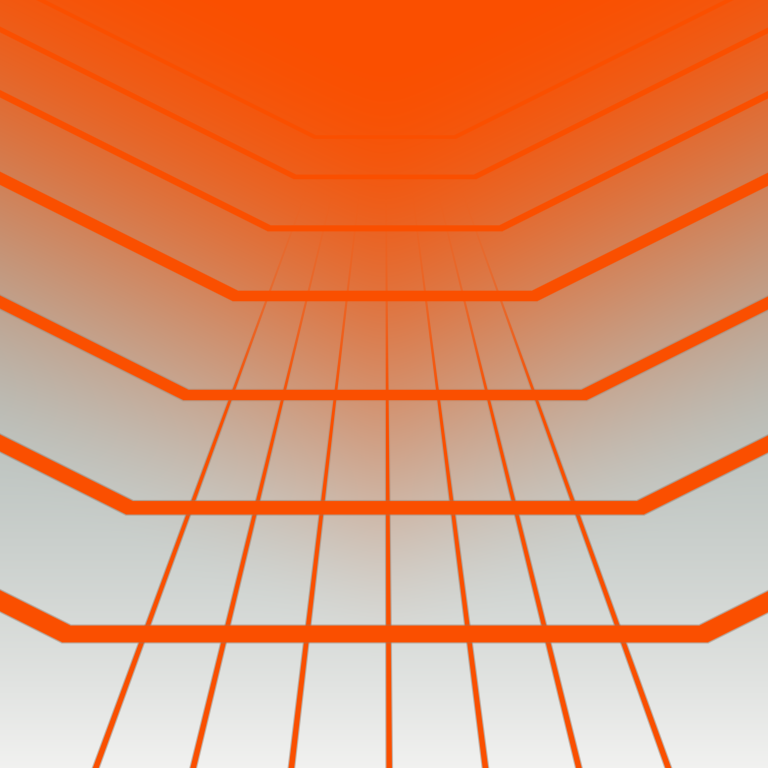
Reproduce this background procedurally as a Shadertoy shader.

```glsl
const vec3 ORANGE = vec3(0.98, 0.31, 0.0);
const vec3 GREY_FAR = vec3(0.64, 0.68, 0.66);
const vec3 GREY_NEAR = vec3(0.945, 0.945, 0.94);
const vec3 RIM_COLOR = vec3(0.58, 0.47, 0.40);

const float CENTER_X = 0.5013;
const float APEX_Y = -0.004;          // where the floor corners converge
const float FLOOR_SPREAD = 0.5;       // floor half width per unit of depth
const float WALL_SLOPE = 0.5;

const int FRAME_COUNT = 7;
const float FRAME_NEAREST = 0.8255;
const float FRAME_RATIO = 0.7747;
const float FRAME_SWAY = 0.041;       // uneven spacing of the near frames
const float FRAME_WEIGHT = 0.0133;
const int HEAVY_FRAME = 3;
const float HEAVY_SCALE = 1.35;

const int RAILS_PER_SIDE = 3;
const float RAIL_APEX_Y = -0.031;
const vec3 RAIL_SPACING = vec3(0.1266, -0.00104, -0.00026);
const float RAIL_LEAN = 0.0055;
const float RAIL_WEIGHT = 0.0036;
const vec2 RAIL_FADE = vec2(0.23, 0.56);

const vec2 GLOW_RANGE = vec2(0.09, 0.885);
const float GLOW_SOFTNESS = 0.03;
const float RIM_WIDTH = 0.0014;
const float RIM_STRENGTH = 0.5;

float coverage(float dist) {
    float blur = 0.75 / iResolution.y;
    return 1.0 - smoothstep(-blur, blur, dist);
}

// Depth shared by the floor and both side walls; p.y runs downward
float corridorDepth(vec2 p) {
    float bend = WALL_SLOPE * FLOOR_SPREAD;
    float wall = (p.y + WALL_SLOPE * abs(p.x) + bend * APEX_Y) / (1.0 + bend);
    return max(p.y, wall);
}

float frameDistance(vec2 p) {
    float depth = corridorDepth(p);
    float nearest = 1.0;
    for (int i = 0; i < FRAME_COUNT; i++) {
        float n = float(i);
        float sway = FRAME_SWAY * max(0.0, sin(n * 1.0472 - 0.1));
        float center = FRAME_NEAREST * pow(FRAME_RATIO, n) * exp(sway);
        float halfWidth = FRAME_WEIGHT * center;
        if (i == HEAVY_FRAME) halfWidth *= HEAVY_SCALE;
        nearest = min(nearest, abs(depth - center) - halfWidth);
    }
    return nearest;
}

float railDistance(vec2 p) {
    float perspective = (p.y - RAIL_APEX_Y) / (1.0 - RAIL_APEX_Y);
    float nearest = 1.0;
    for (int i = -RAILS_PER_SIDE; i <= RAILS_PER_SIDE; i++) {
        float k = float(i);
        float offset = k * dot(RAIL_SPACING, vec3(1.0, k, k * k));
        float railX = RAIL_LEAN * p.y + offset * perspective;
        float slope = RAIL_LEAN + offset / (1.0 - RAIL_APEX_Y);
        nearest = min(nearest, abs(p.x - railX) / sqrt(1.0 + slope * slope));
    }
    return nearest - RAIL_WEIGHT * p.y;
}

// Rimmed orange stroke over the background
vec3 drawStroke(vec3 base, float dist, float rim, float opacity) {
    vec3 color = mix(base, RIM_COLOR, coverage(dist - RIM_WIDTH) * rim * opacity);
    return mix(color, ORANGE, coverage(dist) * opacity);
}

void mainImage(out vec4 fragColor, in vec2 fragCoord) {
    vec2 uv = fragCoord / iResolution.xy;
    vec2 p = vec2(uv.x - CENTER_X, 1.0 - uv.y);

    // Grey floor light and the wedge of orange haze
    vec3 color = mix(GREY_FAR, GREY_NEAR, p.y * p.y);
    float wedge = p.y + WALL_SLOPE * length(vec2(p.x, GLOW_SOFTNESS));
    float glow = 1.0 - smoothstep(GLOW_RANGE.x, GLOW_RANGE.y, wedge);
    color = mix(color, ORANGE, glow);

    // Receding rails, then the frames across them
    float rim = RIM_STRENGTH * (1.0 - smoothstep(0.0, 0.6, glow));
    float railOpacity = smoothstep(RAIL_FADE.x, RAIL_FADE.y, p.y);
    color = drawStroke(color, railDistance(p), rim, railOpacity);
    color = drawStroke(color, frameDistance(p), rim, 1.0);

    fragColor = vec4(color, 1.0);
}
```
